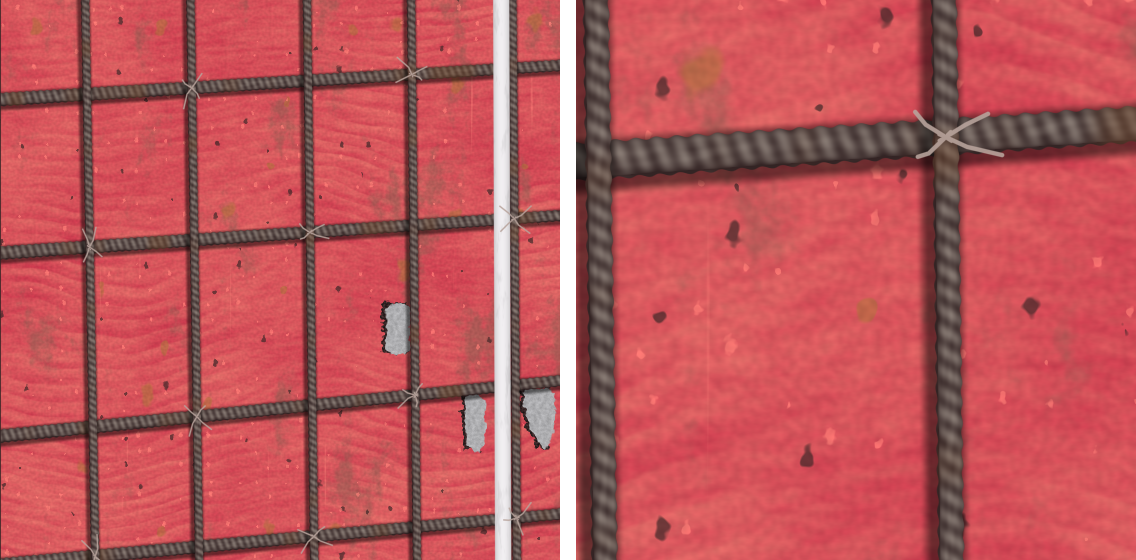
Left: the whole. Right: its middle third, enlarged.
A Shadertoy shader for this texture:

```glsl
// Weathered red plywood formwork under a leaning grid of ribbed steel bars:
// five columns over four rising rows, wire ties on alternate crossings,
// one white pipe and three stone chips. Layers are painted back to front.

const vec3 CRIMSON = vec3(0.79, 0.22, 0.30);
const vec3 CORAL = vec3(0.90, 0.45, 0.42);
const vec3 STAIN = vec3(0.58, 0.36, 0.32);
const vec3 OCHRE = vec3(0.70, 0.43, 0.25);
const vec3 STEEL_DARK = vec3(0.20, 0.14, 0.14);
const vec3 STEEL_LIGHT = vec3(0.56, 0.51, 0.48);
const vec3 WIRE = vec3(0.72, 0.64, 0.61);
const vec3 STONE = vec3(0.68, 0.68, 0.69);
const vec3 PIPE = vec3(0.91, 0.90, 0.91);

const float COLUMN_TOP[5] = float[5](0.152, 0.340, 0.548, 0.734, 0.915);
const vec2 ROW_ENDS[4] = vec2[4](vec2(0.822, 0.883), vec2(0.548, 0.615),
                                 vec2(0.221, 0.320), vec2(-0.009, 0.082));

vec2 hash2(vec2 p) {
    vec3 q = fract(p.xyx * vec3(0.1031, 0.1030, 0.0973));
    q += dot(q, q.yzx + 33.33);
    return fract((q.xx + q.yz) * q.zy);
}

float corner(vec2 cell, vec2 offset) {
    float a = 6.2832 * hash2(cell).x;
    return dot(vec2(cos(a), sin(a)), offset);
}

// Gradient noise, about -0.7 to 0.7
float noise(vec2 p) {
    vec2 i = floor(p), f = p - i, u = f * f * f * (f * (f * 6.0 - 15.0) + 10.0);
    vec2 e = vec2(1.0, 0.0);
    return mix(mix(corner(i, f), corner(i + e, f - e), u.x),
               mix(corner(i + e.yx, f - e.yx), corner(i + 1.0, f - 1.0), u.x), u.y);
}

float fbm(vec2 p) {
    float sum = 0.0, amp = 1.0;
    for (int i = 0; i < 4; i++) {
        sum += amp * noise(p);
        p = p * 2.03 + 17.3;
        amp *= 0.55;
    }
    return sum;
}

float cover(float d, float px) { return 1.0 - smoothstep(-px, px, d); }

float segment(vec2 p, vec2 a, vec2 b) {
    vec2 ab = b - a;
    return length(p - a - ab * clamp(dot(p - a, ab) / dot(ab, ab), 0.0, 1.0));
}

float columnX(int i, float y) { return COLUMN_TOP[i] + (0.018 - 0.0025 * float(i)) * (1.0 - y); }
float rowY(int j, float x) { return mix(ROW_ENDS[j].x, ROW_ENDS[j].y, x); }

// Scattered round blemishes, one candidate per cell
float flecks(vec2 p, float cells, float share, float radius) {
    vec2 g = p * cells, id = floor(g), r = hash2(id + cells);
    vec2 q = fract(g) - 0.3 - 0.4 * r;
    float d = length(q * vec2(1.3, 0.9)) + 0.12 * noise(g * 7.0);
    return step(hash2(id + 71.0).x, share) * (1.0 - smoothstep(0.5, 1.0, d / (radius * (0.4 + r.y))));
}

vec3 plywood(vec2 p) {
    // Grain: sawtooth contours of a warped height field
    float field = p.y + 0.10 * noise(p * vec2(2.6, 2.0) + 4.0) + 0.012 * noise(p * vec2(11.0, 16.0));
    float band = fract(field * 38.0 + 0.6 * noise(p * 6.0));
    float saw = smoothstep(0.0, 0.75, band) * (1.0 - smoothstep(0.85, 1.0, band));
    float strength = smoothstep(-0.25, 0.35, noise(p * 3.5 + 9.0) + 0.4 * (0.5 - p.y));
    float tone = 0.46 + 0.32 * fbm(p * vec2(4.0, 5.0)) + 0.34 * strength * (saw - 0.45);
    tone += 0.28 * noise(vec2(p.x * 9.0, field * 95.0)) + 0.22 * fbm(p * vec2(45.0, 110.0));
    vec3 col = mix(CRIMSON, CORAL, clamp(tone, -0.15, 1.2));
    // Worn vertical streaks, heavier to the right, then scratches and blemishes
    float wear = fbm(p * vec2(13.0, 4.0) + 30.0) + 0.35 * fbm(p * 55.0) + 0.35 * p.x;
    col = mix(col, STAIN, 0.62 * smoothstep(0.35, 1.0, wear));
    float scratch = smoothstep(0.48, 0.62, noise(vec2(p.x * 130.0, p.y * 3.0)));
    col = mix(col, CORAL * 1.08, 0.45 * scratch);
    col = mix(col, OCHRE, 0.65 * flecks(p, 9.0, 0.3, 0.14));
    col = mix(col, STEEL_DARK, 0.65 * flecks(p + 0.37, 23.0, 0.13, 0.13));
    col = mix(col, CORAL * 1.15, 0.6 * flecks(p + 0.11, 38.0, 0.2, 0.16));
    return col * (1.0 + 0.09 * noise(p * 190.0));
}

// Ribbed bar: d is the signed distance across, positive towards the light
vec3 bar(vec3 col, float along, float d, float halfW, float px) {
    float q = d / halfW;
    float rib = 0.5 + 0.5 * sin(6.2832 * (along * 82.0 + 0.35 * q));
    float edge = abs(d) - halfW * (0.90 + 0.14 * rib);
    col *= 1.0 - 0.5 * (1.0 - smoothstep(0.0, 0.008, abs(d + 0.003) - halfW));
    float light = sqrt(max(0.0, 1.0 - (q - 0.15) * (q - 0.15)));
    light = light * (0.30 + 0.50 * rib) + 0.25 * noise(vec2(along * 60.0, q * 2.0));
    vec3 steel = mix(STEEL_DARK, STEEL_LIGHT, clamp(light, 0.0, 1.0));
    steel = mix(steel, OCHRE * 0.65, 0.4 * smoothstep(0.05, 0.5, noise(vec2(along * 17.0, halfW * 900.0))));
    return mix(col, steel, cover(edge, px));
}

// Rough chip with a dark broken side; taper narrows its foot
vec3 stone(vec3 col, vec2 p, vec2 halfSize, float taper, float px) {
    p.x += 0.15 * p.y * taper;
    vec2 size = halfSize * vec2(1.0 - taper * smoothstep(0.2, -1.0, p.y / halfSize.y), 1.0);
    float rough = 0.006 * noise(p * 55.0 + halfSize * 900.0) + 0.003 * noise(p * 170.0);
    vec2 face = abs(p) - size, side = abs(p + vec2(0.006, -0.002)) - size;
    col = mix(col, STEEL_DARK * (1.0 + noise(p * 260.0)), cover(max(side.x, side.y) + 2.0 * rough, px));
    vec3 grit = STONE * (1.0 + 0.14 * fbm(p * 130.0));
    return mix(col, grit, cover(max(max(face.x, face.y), dot(face, vec2(0.7)) + 0.007) + rough, px));
}

// Twisted wire: a short cross with loose, randomly bent ends
float tie(vec2 p, vec2 seed) {
    float d = 1.0;
    for (int k = 0; k < 4; k++) {
        vec2 r = hash2(seed * 13.0 + float(k) * 5.7);
        float a = 0.8 + 1.57 * float(k) + 1.1 * (r.x - 0.5);
        vec2 bend = 0.014 * vec2(cos(a), sin(a));
        vec2 tip = bend + (0.006 + 0.022 * r.y) * vec2(cos(a + r.y - 0.5), sin(a + r.y - 0.5));
        d = min(d, min(segment(p, -0.3 * bend, bend), segment(p, bend, tip)));
    }
    return d - 0.0013;
}

void mainImage(out vec4 fragColor, in vec2 fragCoord) {
    vec2 p = fragCoord / iResolution.xy;
    float px = 0.8 / iResolution.y;
    vec3 col = plywood(p);
    col = stone(col, p - vec2(0.711, 0.413), vec2(0.021, 0.045), 0.0, px);
    col = stone(col, p - vec2(0.849, 0.245), vec2(0.018, 0.051), 0.15, px);
    col = stone(col, p - vec2(0.967, 0.254), vec2(0.028, 0.054), 0.65, px);
    // Steel grid, columns above rows
    for (int j = 0; j < 4; j++)
        col = bar(col, p.x + 0.13 * float(j), p.y - rowY(j, p.x), 0.0122 - 0.002 * p.x, px);
    for (int i = 0; i < 5; i++)
        col = bar(col, p.y + 0.17 * float(i), p.x - columnX(i, p.y), 0.0077, px);
    // Pipe
    float across = (p.x - mix(0.8985, 0.895, p.y)) / 0.0145;
    vec3 tube = PIPE * (1.04 - 0.16 * across * across - 0.06 * smoothstep(0.1, 0.6, fbm(p * vec2(60.0, 14.0))));
    col = mix(col, tube, cover((abs(across) - 1.0) * 0.0145, px));
    // Ties on alternate crossings
    for (int n = 1; n < 20; n += 2) {
        int j = n / 5, i = n - 5 * j;
        float x = columnX(i, rowY(j, COLUMN_TOP[i]));
        float d = tie(p - vec2(x, rowY(j, x)), vec2(i, j) + 1.0);
        col = mix(col, WIRE, 0.9 * cover(d, px));
    }
    col = mix(col, STEEL_DARK, cover(p.x - 0.0015, px));
    fragColor = vec4(clamp(col, 0.0, 1.0), 1.0);
}
```
